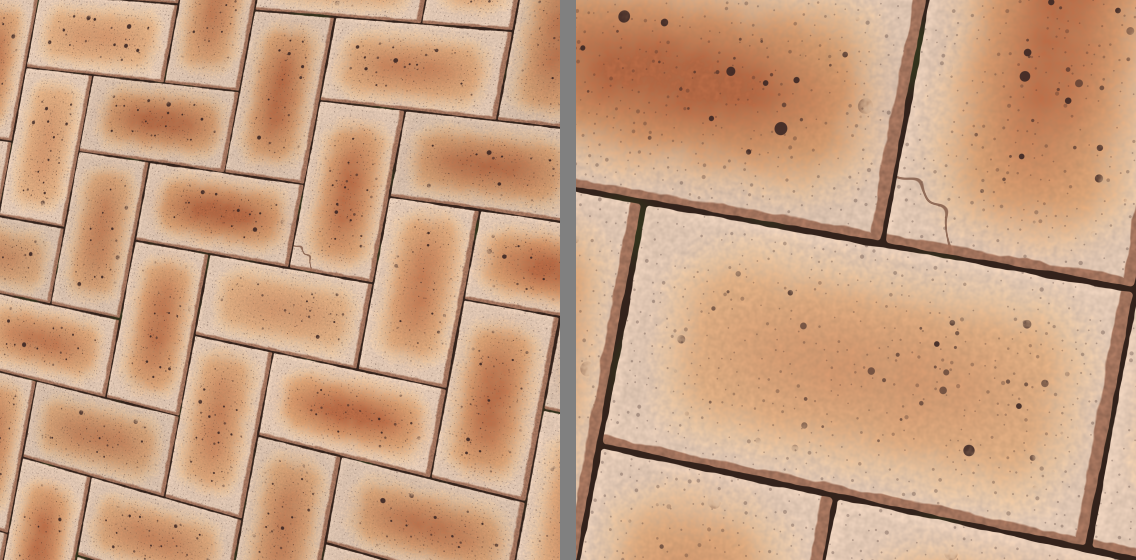
Left, the full canvas; right, a detail of the centre.
Write a Shadertoy shader that draws this texture.

```glsl
// Layout: lattice unit = brick width, measured from the top left
const vec2 ORIGIN = vec2(0.267, 0.289);
const vec2 AXIS_ACROSS = vec2(0.1219, 0.0103);
const vec2 AXIS_DOWN = vec2(-0.026, 0.1406);
const float PERSPECTIVE = -0.03;

// Brick profile, in lattice units
const float JOINT = 0.011;
const float CORNER_RADIUS = 0.025;
const float BEVEL_RIGHT = 0.058;
const float BEVEL_BOTTOM = 0.042;
const vec2 STAIN_HALF = vec2(0.77, 0.32);
const float STAIN_ROUND = 0.2;
const vec2 CORE_HALF = vec2(0.64, 0.24);
const vec2 CRACKED_BRICK = vec2(2.0, -1.0);
const float CRACK_RADIUS = 0.27;

// Colours
const vec3 PALE = vec3(0.86, 0.762, 0.685);
const vec3 HALO = vec3(0.89, 0.76, 0.62);
const vec3 TAN = vec3(0.85, 0.65, 0.47);
const vec3 RUST = vec3(0.69, 0.40, 0.26);
const vec3 BEVEL = vec3(0.61, 0.42, 0.33);
const vec3 GAP = vec3(0.20, 0.135, 0.105);
const vec3 MOSS = vec3(0.20, 0.20, 0.11);
const vec3 SPOT = vec3(0.23, 0.15, 0.14);

vec2 hash2(vec2 p) {
    vec3 h = fract(p.xyx * vec3(0.1031, 0.1030, 0.0973));
    h += dot(h, h.yzx + 33.33);
    return fract((h.xx + h.yz) * h.zy);
}

float cornerGradient(vec2 cell, vec2 offset, vec2 f) {
    float angle = 6.2832 * hash2(cell + offset).x;
    return dot(vec2(cos(angle), sin(angle)), f - offset);
}

// Gradient noise, roughly -0.7 to 0.7
float noise(vec2 p) {
    vec2 c = floor(p), f = fract(p);
    vec2 u = f * f * f * (f * (f * 6.0 - 15.0) + 10.0);
    return mix(mix(cornerGradient(c, vec2(0, 0), f), cornerGradient(c, vec2(1, 0), f), u.x),
               mix(cornerGradient(c, vec2(0, 1), f), cornerGradient(c, vec2(1, 1), f), u.x), u.y);
}

float roundBox(vec2 p, vec2 halfSize, float radius) {
    vec2 d = abs(p) - halfSize + radius;
    return length(max(d, 0.0)) + min(max(d.x, d.y), 0.0) - radius;
}

// One randomly kept dot per grid cell; most are small
float dots(vec2 p, float scale, float keep, float pixel) {
    vec2 cell = floor(p * scale);
    vec2 place = hash2(cell + 17.0), kind = hash2(cell + 71.0);
    float radius = mix(0.07, 0.2, pow(kind.y, 4.0));
    float d = length(fract(p * scale) - mix(vec2(0.25), vec2(0.75), place)) - radius;
    float edge = pixel * scale * 0.6;
    return step(kind.x, keep) * (1.0 - smoothstep(-edge, edge, d));
}

void mainImage(out vec4 fragColor, in vec2 fragCoord) {
    // Canvas to lattice, undoing the perspective
    vec2 uv = fragCoord / iResolution.xy;
    uv.y = 1.0 - uv.y;
    vec2 q = inverse(mat2(AXIS_ACROSS - PERSPECTIVE * uv, AXIS_DOWN)) * (uv - ORIGIN);
    float pixel = max(fwidth(q.x), fwidth(q.y));

    // Herringbone: two flat cells, then two upright ones, shifted each row
    vec2 cell = floor(q);
    float phase = mod(cell.x - cell.y, 4.0);
    bool upright = phase > 1.5;
    vec2 id = cell - (upright ? vec2(0.0, 3.0 - phase) : vec2(phase, 0.0));
    vec2 halfSize = upright ? vec2(0.5, 1.0) : vec2(1.0, 0.5);
    vec2 local = q - id - halfSize;
    vec2 along = upright ? local.yx : local;
    vec2 seed = hash2(id + 40.0), shift = hash2(id + 90.0) - 0.5;

    // Fired stain: halo, tan field and rust core
    float cloud = noise(q * 5.0) + 0.5 * noise(q * 13.0);
    float grain = noise(q * 38.0) + 0.6 * noise(q * 71.0);
    vec2 centred = along - shift * vec2(0.12, 0.05);
    float depth = 0.05 * cloud + 0.045 * grain - roundBox(centred, STAIN_HALF, STAIN_ROUND);
    float field = smoothstep(-0.08, 0.12, depth);
    vec2 core = abs(centred) / CORE_HALF;
    float heat = exp(-pow(core.x, 3.0) - core.y * core.y) * (1.0 + 0.25 * cloud + 0.2 * grain);
    vec3 color = mix(PALE, HALO, 0.75 * smoothstep(-0.17, -0.02, depth));
    color = mix(color, TAN, field * mix(0.7, 1.0, seed.x));
    color = mix(color, RUST, clamp(heat * mix(0.3, 1.05, seed.x), 0.0, 1.0));
    color *= 1.0 + 0.06 * (seed.y - 0.5) + 0.025 * cloud + 0.07 * grain;

    // Fine specks everywhere, iron spots in the stain
    color = mix(color, SPOT, 0.3 * dots(q, 24.0, 0.45, pixel));
    color = mix(color, SPOT, 0.6 * dots(q + 5.3, 13.0, 0.16, pixel) * field);
    color = mix(color, SPOT, 0.9 * dots(q + 2.7, 6.5, 0.25, pixel) * field);

    // Crack around the lower left corner of one brick
    float crack = abs(length(local - vec2(-0.5, 1.0)) - CRACK_RADIUS - 0.07 * noise(q * 9.0));
    float cracked = step(distance(id, CRACKED_BRICK), 0.5);
    color = mix(color, BEVEL * 0.8, 0.8 * cracked * (1.0 - smoothstep(0.003, 0.005 + pixel, crack)));

    // Shaded right and bottom bevels, faint light on the other two edges
    float wobble = 0.012 * noise(q * 8.0) + 0.006 * noise(q * 25.0);
    vec2 far = halfSize - local + wobble, near = halfSize + local + wobble;
    float bevel = min(far.x - BEVEL_RIGHT, far.y - BEVEL_BOTTOM);
    float lit = 1.0 - smoothstep(0.02, 0.06, min(near.x, near.y));
    color *= 1.0 + 0.04 * lit;
    color = mix(color, BEVEL * (1.0 + 0.15 * grain), 0.92 * (1.0 - smoothstep(-pixel, pixel, bevel)));

    // Joints of uneven width with traces of moss
    float width = JOINT * (1.0 + 0.9 * noise(q * 1.7)) + 0.5 * wobble;
    float gap = roundBox(local, halfSize, CORNER_RADIUS) + width;
    vec3 gapColor = mix(GAP, MOSS, smoothstep(0.2, 0.5, noise(q * 2.3 + 9.0)));
    color = mix(color, gapColor, smoothstep(-0.6 * pixel, 0.6 * pixel, gap));
    fragColor = vec4(color, 1.0);
}
```
